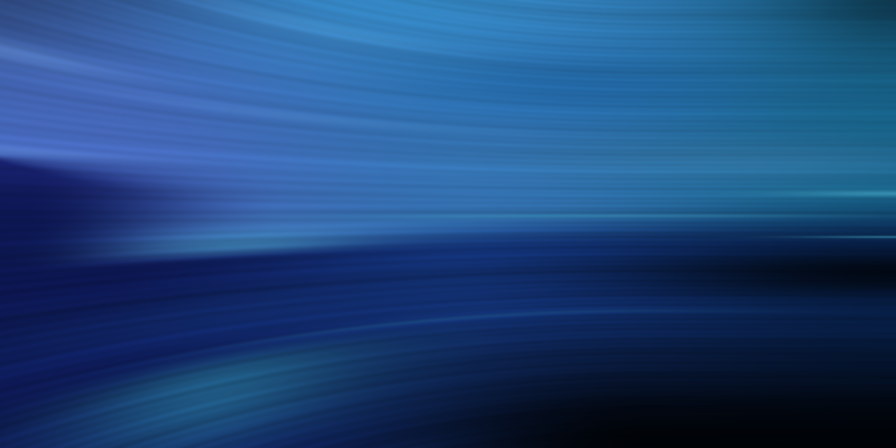
This background is drawn by a Shadertoy shader. Its source:

```glsl
// Soft blue motion streaks fanning out to the left around a horizon line.
// Every point is mapped to a streamline height; colour fields, glows and
// layered-sine streaks are then laid along those streamlines.

const float HORIZON = 0.53;      // height where streamlines stay level
const float FAN_START = 0.73;    // streamlines are level right of this x
const float FAN_SPREAD = 0.85;   // extra spread at the left edge
const int STREAK_LAYERS = 7;
const float STREAK_FREQ = 42.0;
const float STREAK_GAIN = 0.028;

const vec3 VIOLET = vec3(0.27, 0.40, 0.72);
const vec3 AZURE = vec3(0.20, 0.44, 0.69);
const vec3 TEAL = vec3(0.09, 0.38, 0.53);
const vec3 SKY = vec3(0.20, 0.54, 0.77);
const vec3 INDIGO = vec3(0.045, 0.085, 0.31);
const vec3 COBALT = vec3(0.07, 0.19, 0.45);
const vec3 DEEP = vec3(0.03, 0.13, 0.30);
const vec3 NIGHT = vec3(0.003, 0.025, 0.06);
const vec3 LAGOON = vec3(0.13, 0.38, 0.54);
const vec3 MIST = vec3(0.22, 0.48, 0.66);
const vec3 GLINT = vec3(0.24, 0.60, 0.72);

// Height of the streamline through p, measured at the level right side.
float streamline(vec2 p) {
    float bend = max(0.0, 1.0 - p.x / FAN_START);
    return HORIZON + (p.y - HORIZON) / (1.0 + FAN_SPREAD * bend * bend);
}

// Elliptical Gaussian spot.
float glow(vec2 p, vec2 center, vec2 radius) {
    vec2 d = (p - center) / radius;
    return exp(-dot(d, d));
}

// Three-stop horizontal blend.
vec3 blend3(vec3 left, vec3 middle, vec3 right, float x) {
    vec3 c = mix(left, middle, smoothstep(0.1, 0.55, x));
    return mix(c, right, smoothstep(0.5, 1.0, x));
}

// Fine lines from sines of rising frequency, drifting slowly along x.
float streaks(vec2 flow) {
    float sum = 0.0;
    float freq = STREAK_FREQ;
    for (int i = 0; i < STREAK_LAYERS; i++) {
        float k = float(i);
        float fade = 0.6 + 0.4 * sin(flow.x * (3.0 + k) + k * 2.3);
        sum += fade * sin(flow.y * freq + 1.5 * sin(flow.x * 2.0 + k) + k * 4.1);
        freq *= 1.55;
    }
    return sum;
}

vec3 upperField(vec2 p, vec2 flow) {
    vec3 c = blend3(VIOLET, AZURE, TEAL, p.x);
    c = mix(c, SKY, 0.85 * glow(p, vec2(0.45, 1.03), vec2(0.30, 0.20)));
    c = mix(c, vec3(0.09, 0.37, 0.62), 0.5 * glow(p, vec2(0.63, 0.81), vec2(0.2, 0.08)));
    c = mix(c, MIST, 0.55 * glow(p, vec2(0.83, 0.64), vec2(0.25, 0.05)));
    // Dim upper corners
    c *= 1.0 - 0.35 * glow(p, vec2(0.0, 1.05), vec2(0.22, 0.16));
    c *= 1.0 - 0.45 * glow(p, vec2(1.02, 1.03), vec2(0.14, 0.14));
    // Shadow at the left, crisp at the edge and softer inward
    float softness = 0.008 + 0.25 * p.x;
    float below = 1.0 - smoothstep(0.596 - softness, 0.599 + 0.1 * p.x, flow.y);
    float shade = below * (1.0 - smoothstep(0.03, 0.33, p.x));
    return mix(c, mix(vec3(0.09, 0.13, 0.43), INDIGO, smoothstep(0.59, 0.52, flow.y)), shade);
}

vec3 lowerField(vec2 p, vec2 flow) {
    vec3 c = blend3(INDIGO, COBALT, DEEP, p.x);
    // Broad teal arc and the blue ribbon above it
    float arc = smoothstep(0.08, 0.24, flow.y) * (1.0 - smoothstep(0.26, 0.312, flow.y));
    float arcSpan = exp(-pow((p.x - 0.25) / 0.18, 2.0));
    c = mix(c, COBALT, 0.6 * glow(flow, vec2(0.28, 0.36), vec2(0.28, 0.045)));
    c = mix(c, LAGOON, 0.9 * arc * arcSpan);
    // Dark band at the right and fade into the lower right corner
    c = mix(c, NIGHT, 0.9 * glow(p, vec2(1.0, 0.39), vec2(0.28, 0.055)));
    float floorFade = (1.0 - smoothstep(0.0, 0.36, p.y)) * smoothstep(0.22, 0.72, p.x);
    return mix(c, NIGHT * 0.4, floorFade);
}

void mainImage(out vec4 fragColor, in vec2 fragCoord) {
    vec2 p = fragCoord / iResolution.xy;
    vec2 flow = vec2(p.x, streamline(p));

    // Join the two fields, with a wider transition toward the right
    float above = smoothstep(0.445, 0.455 + 0.13 * p.x, flow.y);
    vec3 color = mix(lowerField(p, flow), upperField(p, flow), above);

    // Glow resting on the dark edge
    float lowerRim = smoothstep(0.448, 0.472, flow.y);
    color = mix(color, MIST, 0.8 * lowerRim * glow(flow, vec2(0.27, 0.47), vec2(0.13, 0.035)));

    // Fine streaks, fainter in the upper area
    float grain = streaks(flow) * mix(1.5, 0.75, smoothstep(0.42, 0.65, flow.y));
    color *= 1.0 + STREAK_GAIN * grain;

    // Bright single streaks
    float pale = 0.10 * glow(flow, vec2(0.0, 0.724), vec2(0.13, 0.012))
               + 0.07 * glow(flow, vec2(0.0, 0.604), vec2(0.14, 0.005))
               + 0.05 * glow(flow, vec2(0.32, 0.697), vec2(0.22, 0.007))
               + 0.05 * glow(flow, vec2(0.34, 0.862), vec2(0.16, 0.016));
    color += pale * vec3(0.8, 1.0, 1.0);
    color = mix(color, GLINT, 0.75 * glow(flow, vec2(1.0, 0.568), vec2(0.12, 0.007)));
    color = mix(color, GLINT, 0.40 * glow(flow, vec2(0.68, 0.518), vec2(0.25, 0.005)));
    color = mix(color, GLINT, 0.55 * glow(flow, vec2(1.0, 0.471), vec2(0.11, 0.003)));
    color = mix(color, LAGOON, 0.35 * glow(flow, vec2(0.50, 0.307), vec2(0.28, 0.004)));

    fragColor = vec4(clamp(color, 0.0, 1.0), 1.0);
}
```
